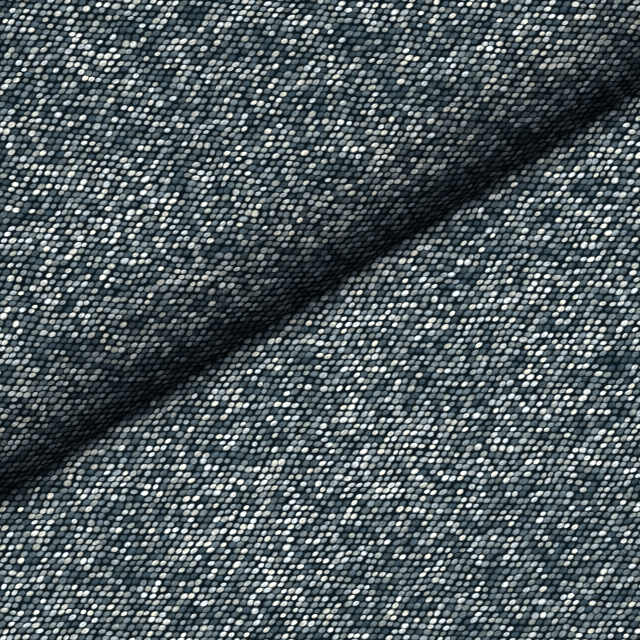
Reproduce this texture procedurally as a Shadertoy shader.

```glsl
// Draws a heathered blue-grey woven cloth with a diagonal rolled fold.
// Staggered rows of slanted soft grains form the weave, each with a hashed tone;
// signed distance to the fold line bends the upper weave and drives the shadows.

const float FOLD_START = 0.225;             // height of the fold at the left side
const float FOLD_SLOPE = 0.638;
const vec2  WEAVE_COUNT = vec2(80.0, 100.0); // grains and rows per canvas height
const float GRAIN_SLANT = 0.38;
const vec2  GRAIN_RADIUS = vec2(0.56, 0.60);
const float ROW_TILT_UPPER = -0.07;
const float ROW_TILT_LOWER = -0.02;
const float ROLL_WIDTH = 0.040;             // reach of the foreshortened roll
const float ROLL_SQUEEZE = 0.026;
const float SHADOW_WIDTH = 0.017;           // contact shadow on the lower layer

const vec3 GAP_COLOR   = vec3(0.045, 0.090, 0.112);
const vec3 DARK_YARN   = vec3(0.230, 0.300, 0.335);
const vec3 MIDDLE_YARN = vec3(0.530, 0.580, 0.590);
const vec3 LIGHT_YARN  = vec3(0.950, 0.965, 0.940);

float hash(vec2 p) {
    return fract(sin(dot(p, vec2(127.1, 311.7))) * 43758.5453);
}

float noise(vec2 p) {
    vec2 cell = floor(p), f = fract(p);
    f = f * f * (3.0 - 2.0 * f);
    return mix(mix(hash(cell), hash(cell + vec2(1, 0)), f.x),
               mix(hash(cell + vec2(0, 1)), hash(cell + vec2(1, 1)), f.x), f.y);
}

// Dark, grey and pale yarn, lightly clustered into short horizontal streaks.
vec3 yarnColor(vec2 id) {
    float streak = noise(id * vec2(0.22, 0.75) + 31.0);
    float cloud = noise(id * vec2(0.09, 0.13) + 7.0);
    float tone = 0.66 * hash(id) + 0.24 * streak + 0.10 * cloud;
    vec3 color = mix(DARK_YARN, MIDDLE_YARN, smoothstep(0.10, 0.52, tone));
    color = mix(color, LIGHT_YARN, smoothstep(0.42, 0.86, tone));
    float warmth = hash(id + 53.0) - 0.5;
    return color * (1.0 + warmth * vec3(0.07, 0.02, -0.06));
}

// Blends the nearest grains of the brick-like weave.
vec3 weave(vec2 p) {
    vec2 q = p * WEAVE_COUNT;
    q += 0.50 * (vec2(noise(q * 0.31), noise(q * 0.31 + 19.0)) - 0.5);
    float row = floor(q.y);
    vec3 color = GAP_COLOR;
    float top = 0.0;
    for (int j = -1; j <= 1; j++) {
        float y = row + float(j);
        float stagger = 0.5 * mod(y, 2.0);
        float column = floor(q.x - stagger);
        for (int i = -1; i <= 1; i++) {
            vec2 id = vec2(column + float(i), y);
            vec2 jitter = 0.24 * (vec2(hash(id + 11.0), hash(id + 23.0)) - 0.5);
            vec2 r = q - id - vec2(stagger + 0.5, 0.5) - jitter;
            r.x -= GRAIN_SLANT * r.y;
            float size = 0.86 + 0.30 * hash(id + 41.0);
            float height = 1.0 - length(r / (GRAIN_RADIUS * size));
            if (height > top) {
                top = height;
                float body = smoothstep(0.0, 0.58, height);
                float light = 0.98 + 0.22 * r.y - 0.10 * r.x;
                color = mix(GAP_COLOR, yarnColor(id) * light, body);
            }
        }
    }
    // Fine twisted fibres over the grains
    float fibre = noise(vec2(q.x - q.y, q.x + q.y) * vec2(3.4, 1.6));
    return color * (0.84 + 0.36 * fibre);
}

void mainImage(out vec4 fragColor, in vec2 fragCoord) {
    vec2 uv = fragCoord / iResolution.y;
    float pixel = 1.0 / iResolution.y;

    // Signed distance to the fold, positive on the upper layer
    vec2 normal = normalize(vec2(-FOLD_SLOPE, 1.0));
    float along = dot(uv, vec2(normal.y, -normal.x));
    float d = dot(uv - vec2(0.0, FOLD_START), normal);
    d += 0.004 * (noise(vec2(along * 75.0, 3.0)) - 0.5);
    d += 0.004 * (noise(vec2(along * 6.0, 9.0)) - 0.5);

    // Upper layer: weave squeezes and darkens as it rolls over the edge
    float above = max(d, 0.0);
    vec2 upperPos = uv - normal * ROLL_SQUEEZE * exp(-above / ROLL_WIDTH);
    upperPos.y -= ROW_TILT_UPPER * uv.x;
    float rollLight = 0.18 + 0.42 * smoothstep(0.0, 0.080, above)
                    + 0.40 * smoothstep(0.03, 0.20, above);
    float ridge = noise(vec2(along * 62.0, above * 14.0)) - 0.5;
    rollLight *= 1.0 + 0.45 * ridge * exp(-above / ROLL_WIDTH);

    // Lower layer: narrow contact shadow under the fold
    float below = max(-d, 0.0);
    vec2 lowerPos = uv + vec2(0.37, 1.83);
    lowerPos.y -= ROW_TILT_LOWER * uv.x;
    float castLight = 0.04 + 1.00 * (1.0 - exp(-below / SHADOW_WIDTH));

    // Only one layer is visible away from the smoothed edge
    float upper = smoothstep(-pixel, pixel, d);
    vec3 cloth = mix(weave(lowerPos) * castLight, weave(upperPos) * rollLight, upper);
    float shade = mix(castLight, rollLight, upper);
    cloth *= mix(vec3(0.86, 0.98, 1.10), vec3(1.0), smoothstep(0.1, 0.8, shade));
    fragColor = vec4(clamp(cloth, 0.0, 1.0), 1.0);
}
```
